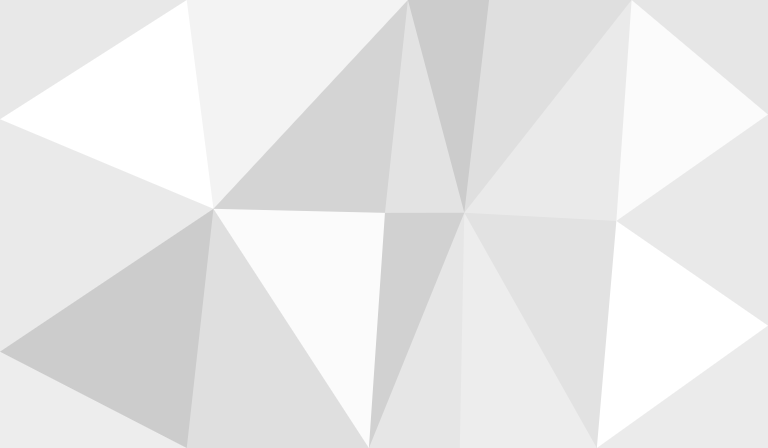
Give the GLSL for this background, as a Shadertoy shader.

```glsl
// Low-poly backdrop: flat grey and white triangles spanning the canvas edge to edge.

const float COLUMNS = 5.0;             // vertical strips across the canvas
const float ROWS = 2.0;                // mesh rows from bottom to top
const vec2 JITTER = vec2(0.10, 0.07);  // full vertex wander, in canvas sizes
const float GOLDEN = 0.618034;
const float TAU = 6.283185;

vec2 hash2(vec2 p) {
    vec2 q = vec2(dot(p, vec2(127.1, 311.7)), dot(p, vec2(269.5, 183.3)));
    return fract(sin(q) * 43758.5453);
}

// Uneven column positions: wide at the sides, narrow right of the centre
float columnX(float i) {
    return i / COLUMNS + 0.058 * (sin(TAU * i / COLUMNS - 0.6) + sin(0.6));
}

// Mesh vertex: the side columns sit half a row higher and stay on the border,
// the top and bottom rows of the other columns stay on the border too
vec2 meshVertex(vec2 id, float aspect) {
    float side = mod(id.x, COLUMNS) < 0.5 ? 1.0 : 0.0;
    float rim = mod(id.y, ROWS) < 0.5 ? 1.0 - side : 0.0;
    vec2 base = vec2(columnX(id.x), (id.y + 0.5 * side) / ROWS);
    vec2 wander = (hash2(id) - 0.5) * JITTER * vec2(1.0 - side, 1.0 - rim);
    return (base + wander) * vec2(aspect, 1.0);
}

// Signed distance to the line a-b, positive on its left
float leftOfEdge(vec2 p, vec2 a, vec2 b) {
    vec2 e = normalize(b - a);
    return e.x * (p.y - a.y) - e.y * (p.x - a.x);
}

// Smoothed coverage of a counter-clockwise triangle
float triangleCoverage(vec2 p, vec2 a, vec2 b, vec2 c, float pixel) {
    float d = min(leftOfEdge(p, a, b), min(leftOfEdge(p, b, c), leftOfEdge(p, c, a)));
    return clamp(d / pixel + 0.5, 0.0, 1.0);
}

// Maps an even rank in 0..1 to dark, middle or light greys by share
float greyFromRank(float rank) {
    const float darkEnd = 0.21, midEnd = 0.78;
    if (rank < darkEnd) return mix(0.795, 0.84, rank / darkEnd);
    if (rank < midEnd) return mix(0.87, 0.935, (rank - darkEnd) / (midEnd - darkEnd));
    return min(1.0, mix(0.95, 1.03, (rank - midEnd) / (1.0 - midEnd)));
}

// Golden-ratio ranks keep neighbouring facets distinct
float facetGrey(vec2 id, float part) {
    return greyFromRank(fract((2.0 * id.x + part) * GOLDEN + id.y * 0.91 + 0.02));
}

// Cell diagonals form a checkerboard, except in the staggered side strips
bool risingDiagonal(vec2 id) {
    if (id.x < 0.5) return true;
    return id.x < COLUMNS - 1.5 && mod(id.x + id.y, 2.0) < 0.5;
}

void mainImage(out vec4 fragColor, in vec2 fragCoord) {
    float pixel = 1.0 / iResolution.y;
    float aspect = iResolution.x * pixel;
    vec2 p = fragCoord * pixel;
    float toneSum = 0.0, weightSum = 0.0;

    // Blend both facets of every cell by their coverage
    for (float j = -1.0; j < ROWS; j++) {
        for (float i = 0.0; i < COLUMNS; i++) {
            vec2 id = vec2(i, j);
            vec2 a = meshVertex(id, aspect);
            vec2 b = meshVertex(id + vec2(1.0, 0.0), aspect);
            vec2 c = meshVertex(id + vec2(1.0, 1.0), aspect);
            vec2 d = meshVertex(id + vec2(0.0, 1.0), aspect);

            bool rising = risingDiagonal(id);
            float first = triangleCoverage(p, a, b, rising ? c : d, pixel);
            float second = triangleCoverage(p, rising ? a : b, c, d, pixel);

            toneSum += first * facetGrey(id, 0.0) + second * facetGrey(id, 1.0);
            weightSum += first + second;
        }
    }

    float tone = weightSum > 0.0 ? toneSum / weightSum : 0.9;
    fragColor = vec4(vec3(tone), 1.0);
}
```
